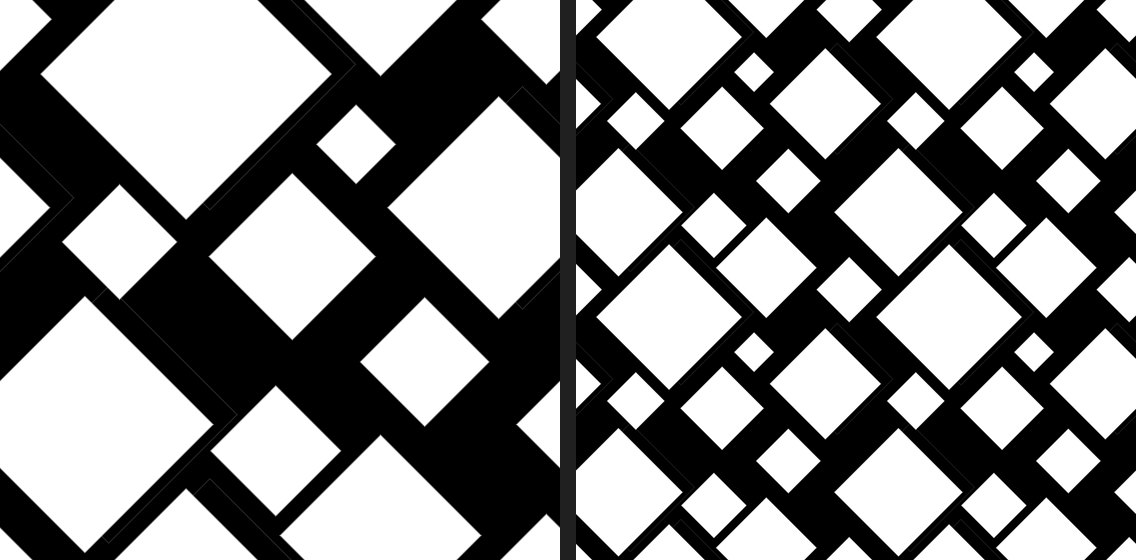
Left: one tile. Right: repeated 2 by 2.
Give the GLSL for this pattern, as a Shadertoy shader.

```glsl
// Seamless white diamonds of mixed sizes on black, with faint hairline outlines.

const int   COUNT       = 5;       // large diamonds per tile, as many small ones
const float GOLDEN      = 0.618;   // spreads the sizes evenly
const float CELL_RADIUS = 0.27;    // room kept for each large diamond
const float GAP         = 0.042;   // black margin around small diamonds
const vec2  ORIGIN      = vec2(0.33, 0.86);
const vec2  LATTICE     = vec2(0.4, 0.2);   // five steps close on the tile
const vec3  BLACK       = vec3(0.0);
const vec3  WHITE       = vec3(1.0);
const vec3  HAIRLINE    = vec3(0.16);

// Diagonal axes (u right-up, v left-up) to canvas axes.
vec2 fromDiagonal(vec2 uv) {
    return 0.5 * vec2(uv.x - uv.y, uv.x + uv.y);
}

// Wrapped distance to a diamond, measured across its edge.
float diamond(vec2 p, vec2 centre, float radius) {
    vec2 q = abs(fract(p - centre + 0.5) - 0.5);
    return (q.x + q.y - radius) * 0.70711;
}

float spread(int i) {
    return fract(float(i % COUNT) * GOLDEN);
}

float largeRadius(int i) {
    return 0.26 - 0.13 * spread(i);
}

// Diagonal offset that keeps a large diamond inside its cell.
vec2 largeShift(int i) {
    float slack = CELL_RADIUS - largeRadius(i);
    return slack * cos(float(i % COUNT) * vec2(2.4, 4.1) + vec2(0.0, 1.0));
}

// Small diamond in the hole between four large ones: diagonal centre, radius.
vec3 smallDiamond(int i) {
    float left   = largeShift(i).x + largeRadius(i);
    float bottom = largeShift(i + 1).y + largeRadius(i + 1) - 0.2;
    float top    = largeShift(i + 2).y - largeRadius(i + 2) + 0.6;
    float right  = largeShift(i + 3).x - largeRadius(i + 3) + 0.8;
    float room   = 0.5 * min(right - left, top - bottom) - GAP;
    return vec3(0.5 * vec2(left + right, bottom + top), room * (1.0 - 0.5 * spread(i)));
}

void mainImage(out vec4 fragColor, in vec2 fragCoord) {
    vec2 p = fragCoord / iResolution.xy;
    float pixel = 1.0 / min(iResolution.x, iResolution.y);
    float shape = 1.0;
    float outline = 1.0;

    for (int i = 0; i < COUNT; i++) {
        vec2 node = ORIGIN + float(i) * LATTICE;

        // Large and small diamonds
        vec2 largeCentre = node + fromDiagonal(largeShift(i));
        vec3 little = smallDiamond(i);
        shape = min(shape, diamond(p, largeCentre, largeRadius(i)));
        shape = min(shape, diamond(p, node + fromDiagonal(little.xy), little.z));

        // Displaced outlines behind every second large diamond
        if (i % 2 == 0) {
            vec2 ghost = largeCentre + fromDiagonal(vec2(0.06, -0.025));
            outline = min(outline, abs(diamond(p, ghost, largeRadius(i))));
        }
    }

    // Hairlines first, then the white faces over them
    float line = 1.0 - smoothstep(0.0, max(pixel, 0.0013), outline);
    float face = 1.0 - smoothstep(-pixel, pixel, shape);
    vec3 color = mix(BLACK, HAIRLINE, line);
    fragColor = vec4(mix(color, WHITE, face), 1.0);
}
```
